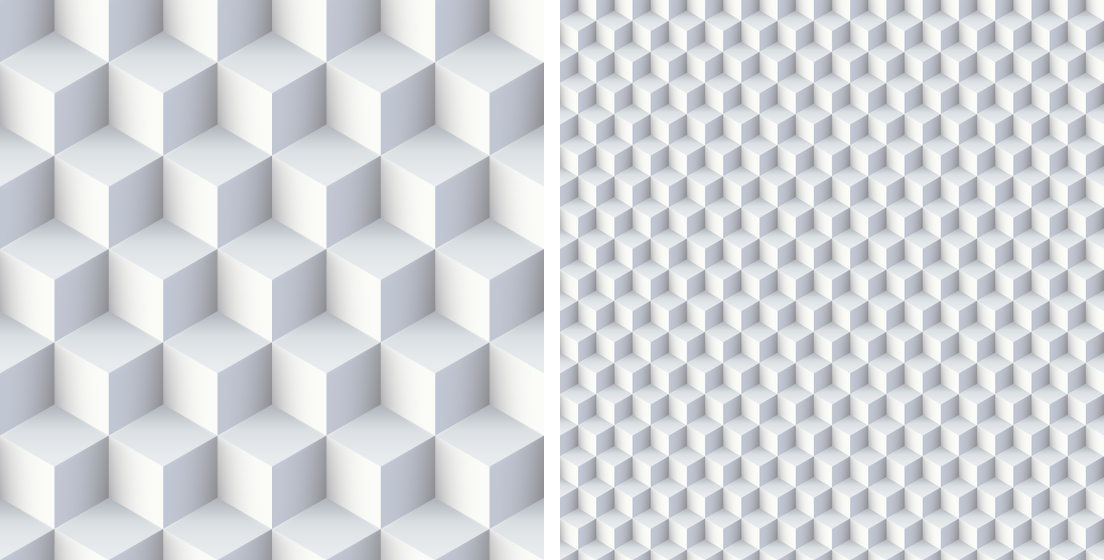
Left, the tile; right, the same tile 3 across and 3 down.
Write a WebGL 2 fragment shader that draws this pattern.

```glsl
#version 300 es
precision highp float;
// Stacked isometric white cubes with soft shading in the creases, 5 across and 3 double rows down.

uniform vec2 u_resolution;
out vec4 fragColor;

// Offset from the front corner of the cube covering p; edges have length 1 in y.
vec2 cubeOffset(vec2 p) {
    vec2 period = vec2(1.0, 3.0);
    vec2 a = p - period * floor(p / period + 0.5);
    vec2 b = p - period * (floor(p / period) + 0.5);
    return abs(a.x) + abs(a.y) < 1.0 ? a : b;
}

vec3 topFace(vec2 q) {
    float front = clamp(1.0 - q.y, 0.0, 1.0);
    vec3 color = mix(vec3(0.67, 0.69, 0.72), vec3(0.85, 0.87, 0.885), smoothstep(-0.12, 0.48, front));
    color = mix(color, vec3(0.91, 0.925, 0.935), smoothstep(0.25, 0.95, front));
    // Pale glint along the back edges, strongest at the side corners
    float backEdge = 1.0 - q.y - abs(q.x);
    float glint = exp(-backEdge * 45.0) * smoothstep(0.12, 0.5, abs(q.x));
    return mix(color, vec3(0.96, 0.97, 0.97), 0.6 * glint);
}

vec3 leftFace(float side, float depth) {
    float crease = pow(side, 2.8) * (0.6 + 0.4 * depth);
    vec3 color = mix(vec3(0.985, 0.985, 0.972), vec3(0.69, 0.69, 0.705), crease);
    // Light catching the upper edge
    float glint = exp(-depth * 14.0) * smoothstep(0.3, 0.9, side);
    return mix(color, vec3(0.98), 0.6 * glint);
}

vec3 rightFace(float side, float depth) {
    float crease = pow(side, 2.1) * (0.7 + 0.3 * depth);
    vec3 color = mix(vec3(0.755, 0.777, 0.825), vec3(0.55, 0.55, 0.565), crease);
    return color + 0.02 * exp(-depth * 25.0);
}

vec3 cubes(vec2 uv) {
    vec2 q = cubeOffset(uv * vec2(5.0, 9.0));
    if (q.y > abs(q.x)) return topFace(q);
    float side = min(2.0 * abs(q.x), 1.0);
    float depth = clamp(abs(q.x) - q.y, 0.0, 1.0);
    return q.x < 0.0 ? leftFace(side, depth) : rightFace(side, depth);
}

void main() {
    // Average a 4 by 4 grid of samples for smooth edges
    vec3 sum = vec3(0.0);
    for (int j = 0; j < 4; j++) {
        for (int i = 0; i < 4; i++) {
            vec2 jitter = (vec2(i, j) + 0.5) / 4.0 - 0.5;
            sum += cubes((gl_FragCoord.xy + jitter) / u_resolution);
        }
    }
    fragColor = vec4(sum / 16.0, 1.0);
}
```
